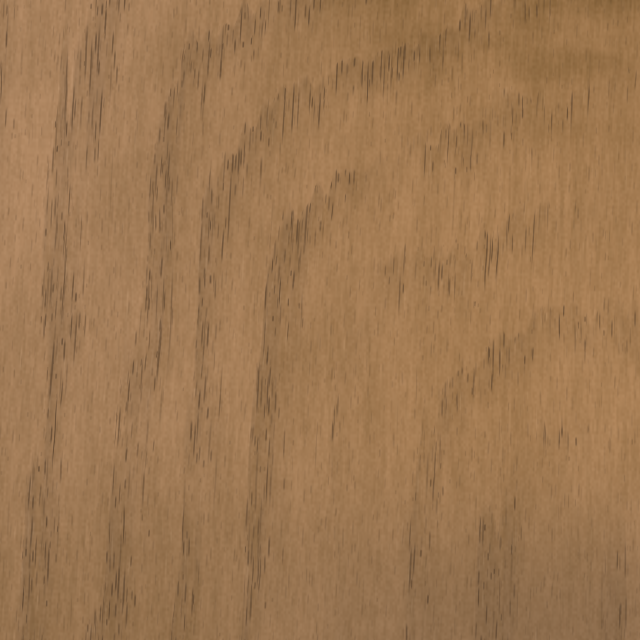
Write a WebGL 1 fragment shader that draws this texture.

```glsl
precision highp float;
uniform vec2 u_resolution;

#define LEAN 0.06
#define RING_WIDTH 0.115
#define ARCH_HEIGHT 0.16
#define PORE_WIDTH 0.0010
#define PORE_DEPTH 0.56
#define FIBRE_CONTRAST 0.62
#define BROWN vec3(0.545, 0.410, 0.262)
#define PALE vec3(0.674, 0.513, 0.358)
#define GREY vec3(0.500, 0.385, 0.275)
#define PORE vec3(0.290, 0.215, 0.150)

float hash(vec2 p) {
  return fract(sin(dot(p, vec2(127.1, 311.7))) * 43758.5453);
}

float noise(vec2 p) {
  vec2 i = floor(p), f = fract(p);
  f = f * f * (3.0 - 2.0 * f);
  return mix(mix(hash(i), hash(i + vec2(1.0, 0.0)), f.x),
             mix(hash(i + vec2(0.0, 1.0)), hash(i + vec2(1.0, 1.0)), f.x), f.y);
}

float fbm(vec2 p) {
  float sum = 0.0, amplitude = 0.5;
  for (int i = 0; i < 4; i++) {
    sum += amplitude * noise(p);
    p = p * 2.03 + 17.3;
    amplitude *= 0.5;
  }
  return sum / 0.9375;
}

// Growth rings: steep flanks on the left, nested arches on the right
float ringField(vec2 p, vec2 grain) {
  float side = grain.x - 0.87;
  float flank = (sqrt(side * side + 0.002) - 0.14) / RING_WIDTH;
  float arch = (p.y - 0.42 - 0.35 * (p.x - 0.9)) / ARCH_HEIGHT;
  float gap = flank - arch;
  float field = 0.5 * (flank + arch + sqrt(gap * gap + 0.9));
  field += 0.75 * (fbm(p * vec2(5.0, 2.0) + 4.0) - 0.5);
  return field + 0.26 * (noise(grain * vec2(75.0, 6.0)) - 0.5);
}

// Tapered strokes, one per cell, kept where density allows
float pores(vec2 p, vec2 cells, float density, float seed) {
  float pixel = 1.0 / min(u_resolution.x, u_resolution.y);
  vec2 q = p * cells;
  float column = floor(q.x);
  q.y += 9.0 * hash(vec2(column, seed));
  vec2 id = vec2(column, floor(q.y)) + seed;
  vec2 local = fract(q);
  float center = mix(0.3, 0.7, hash(id + 3.7));
  float halfLength = mix(0.12, 0.48, hash(id + 8.1));
  float taper = 1.0 - smoothstep(0.35, 1.0, abs(local.y - 0.5) / halfLength);
  float width = PORE_WIDTH * mix(0.5, 1.4, hash(id + 5.3));
  float across = abs(local.x - center) / cells.x;
  float line = 1.0 - smoothstep(width * 0.2, width + 0.8 * pixel, across);
  float pick = hash(id + 1.9);
  float keep = smoothstep(pick, pick + 0.2, density);
  return line * taper * keep * mix(0.3, 1.0, hash(id + 6.6));
}

void main() {
  vec2 p = gl_FragCoord.xy / u_resolution;
  vec2 grain = p;
  grain.x -= LEAN * (p.y - 0.15) * (1.0 - 0.7 * smoothstep(0.4, 1.0, p.x));
  grain.x += 0.010 * (noise(p * vec2(4.0, 4.0)) - 0.5);
  grain.x += 0.0016 * (noise(p * vec2(30.0, 28.0)) - 0.5);

  // Porous band along each ring, weaker over the upper right
  float field = ringField(p, grain);
  float phase = fract(field);
  float strength = mix(0.6, 1.0, hash(vec2(floor(field), 2.0)));
  strength *= smoothstep(0.15, 0.6, fbm(p * vec2(7.0, 4.0) + 31.0));
  strength *= 1.0 - 0.7 * smoothstep(0.7, 0.9, p.x) * smoothstep(0.42, 0.6, p.y);
  float band = smoothstep(0.38, 0.86, phase) * (1.0 - smoothstep(0.88, 1.0, phase));
  band *= strength;
  float rim = smoothstep(0.86, 0.95, phase) * (1.0 - smoothstep(0.95, 1.0, phase));

  // Fibres, mottling and broad tone
  float fibre = 0.32 * (noise(grain * vec2(55.0, 3.0)) - 0.5);
  fibre += 0.34 * (noise(grain * vec2(150.0, 12.0) + 7.0) - 0.5);
  fibre += 0.55 * (noise(grain * vec2(310.0, 45.0) + 3.0) - 0.5);
  float tone = 0.75 + FIBRE_CONTRAST * fibre;
  tone += 0.55 * (fbm(p * vec2(4.0, 2.5) + 11.0) - 0.5);
  tone += 0.36 * (fbm(p * vec2(19.0, 11.0) + 61.0) - 0.5);
  tone += 0.22 * (1.0 - smoothstep(0.0, 0.5, p.x)) * smoothstep(0.15, 0.6, p.y);
  tone -= 0.42 * (1.0 - smoothstep(0.0, 0.4, p.y));
  tone += 0.16 * rim * strength - 0.24 * band;

  // Smoky stains across the upper right
  float corner = smoothstep(0.72, 0.98, p.y) * smoothstep(0.4, 0.75, p.x);
  float stain = smoothstep(0.35, 0.75, fbm(p * vec2(7.0, 19.0) + 23.0));
  tone -= corner * (0.25 + 0.60 * stain);

  vec3 color = mix(BROWN, PALE, clamp(tone, -0.4, 1.2));
  float lowGrey = (1.0 - smoothstep(0.0, 0.3, p.y)) * smoothstep(0.2, 0.9, p.x);
  float streak = noise(grain * vec2(110.0, 6.0) + 40.0);
  color = mix(color, GREY, 0.4 * band * streak + 0.35 * lowGrey);

  // Warmer wood to the right, paler and cooler to the left
  float warmth = smoothstep(0.1, 0.8, p.x) * smoothstep(0.0, 0.4, p.y) - 0.5;
  color += warmth * vec3(0.008, -0.002, -0.022);

  // Dark pores, dense in the bands and sparse between them
  float density = 0.08 + 0.66 * band;
  float marks = pores(grain, vec2(120.0, 12.0), density, 11.0);
  marks = max(marks, pores(grain + 0.013, vec2(165.0, 22.0), density, 37.0));
  marks = max(marks, pores(grain + 0.031, vec2(90.0, 7.0), density, 53.0));
  marks = max(marks, pores(grain + 0.047, vec2(70.0, 4.0), 0.8 * density, 97.0));
  float faint = pores(grain, vec2(190.0, 30.0), 0.45, 71.0);
  color = mix(color, PORE, PORE_DEPTH * max(marks, 0.32 * faint));

  // Pale fibres and fine surface grain
  float glint = pores(grain + 0.071, vec2(140.0, 16.0), 0.15 + 0.3 * band, 83.0);
  color += 0.035 * glint * (1.0 - marks);
  color += 0.030 * (noise(p * vec2(270.0, 210.0)) - 0.5);
  gl_FragColor = vec4(color, 1.0);
}
```
